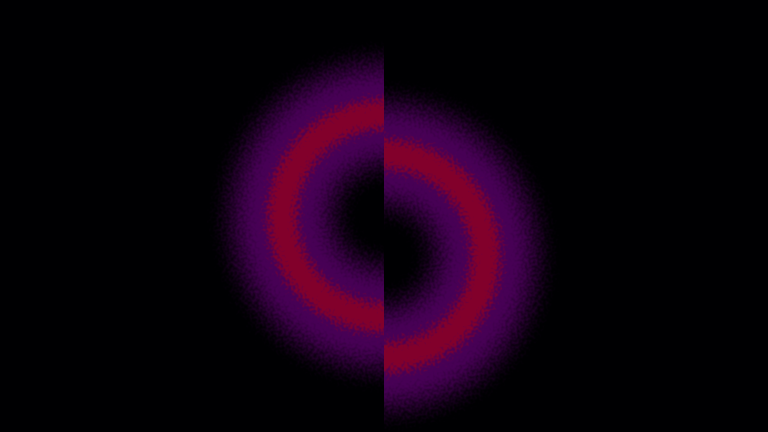
Give the GLSL for this background, as a Shadertoy shader.

```glsl
// Grainy neon ring, split down the middle with its right half slid downward.
#define RING_RADIUS 0.235
#define SPLIT_DROP 0.092
#define GLOW_INNER 0.055
#define GLOW_OUTER 0.172
#define CORE_INNER 0.014
#define CORE_OUTER 0.052
#define GRAIN_SCALE 143.0
#define GRAIN_SPREAD 0.026
#define NIGHT vec3(0.0, 0.0, 0.008)
#define PURPLE vec3(0.28, 0.0, 0.335)
#define CRIMSON vec3(0.51, 0.0, 0.17)

// Pseudo-random unit gradient for a lattice cell
vec2 cellGradient(vec2 cell) {
    vec3 q = fract(vec3(cell.xyx) * vec3(0.1031, 0.1030, 0.0973));
    q += dot(q, q.yzx + 33.33);
    float angle = 6.28319 * fract((q.x + q.y) * q.z);
    return vec2(cos(angle), sin(angle));
}

// Gradient noise, roughly -0.7 to 0.7
float gradientNoise(vec2 p) {
    vec2 cell = floor(p), f = fract(p);
    vec2 blend = f * f * f * (f * (f * 6.0 - 15.0) + 10.0);
    float a = dot(cellGradient(cell), f);
    float b = dot(cellGradient(cell + vec2(1, 0)), f - vec2(1, 0));
    float c = dot(cellGradient(cell + vec2(0, 1)), f - vec2(0, 1));
    float d = dot(cellGradient(cell + vec2(1, 1)), f - vec2(1, 1));
    return mix(mix(a, b, blend.x), mix(c, d, blend.x), blend.y);
}

// Purple halo with a crimson core around a circle at the origin
vec3 ringColor(vec2 p, float grain) {
    float dist = abs(length(p) - RING_RADIUS + grain * GRAIN_SPREAD);
    float glow = 1.0 - smoothstep(GLOW_INNER, GLOW_OUTER, dist);
    float core = 1.0 - smoothstep(CORE_INNER, CORE_OUTER, dist);
    return mix(NIGHT, mix(PURPLE, CRIMSON, core), glow);
}

void mainImage(out vec4 fragColor, in vec2 fragCoord) {
    // Units of canvas height, centred
    vec2 p = (fragCoord - 0.5 * iResolution.xy) / iResolution.y;
    float pixel = 1.0 / iResolution.y;

    // Fine grain, lattice turned away from the canvas axes
    vec2 grainPos = mat2(0.8, 0.6, -0.6, 0.8) * p * GRAIN_SCALE + 400.0;
    float grain = gradientNoise(grainPos);

    // Two offset halves meeting at a crisp vertical seam
    vec3 left = ringColor(p, grain);
    vec3 right = ringColor(p + vec2(0.0, SPLIT_DROP), grain);
    float seam = smoothstep(-0.5 * pixel, 0.5 * pixel, p.x);
    fragColor = vec4(mix(left, right, seam), 1.0);
}
```
